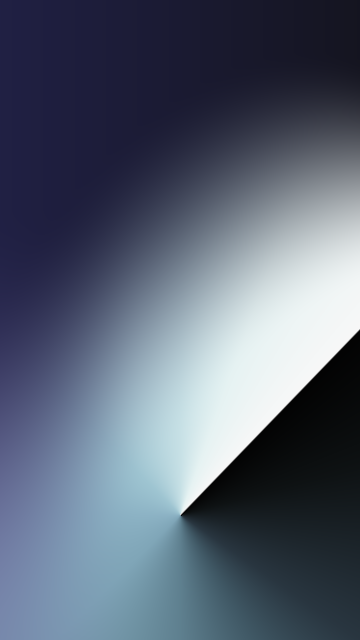
A Shadertoy shader for this background:

```glsl
const float TAU = 6.2831853;
const vec2 APEX = vec2(0.502, 0.347);           // tip of the fold, in canvas widths
const vec2 EDGE_DIR = normalize(vec2(0.498, 0.516));

const vec3 NIGHT_LEFT = vec3(0.125, 0.125, 0.265);
const vec3 NIGHT_RIGHT = vec3(0.08, 0.08, 0.125);
const vec3 DUSK = vec3(0.42, 0.40, 0.61);
const float DUSK_TOP = 1.2;

const vec3 GLOW_CURVE = vec3(0.343, 1.842, -0.888); // height of the glow border
const vec2 GLOW_SOFTNESS = vec2(0.64, 0.32);        // at the left, loss to the right
const float GLOW_LEFT = 0.6;

// Sweep around the apex: colour, then turn measured from the bright edge
const int STOPS = 11;
const vec4 SWEEP[STOPS] = vec4[STOPS](
    vec4(0.97, 0.97, 0.97, 0.0),
    vec4(0.90, 0.95, 0.95, 0.067),
    vec4(0.78, 0.88, 0.90, 0.122),
    vec4(0.62, 0.77, 0.82, 0.247),
    vec4(0.55, 0.70, 0.77, 0.372),
    vec4(0.50, 0.65, 0.72, 0.622 - 0.125),
    vec4(0.37, 0.50, 0.56, 0.622),
    vec4(0.25, 0.345, 0.395, 0.706),
    vec4(0.16, 0.21, 0.25, 0.775),
    vec4(0.055, 0.07, 0.075, 0.914),
    vec4(0.01, 0.01, 0.01, 1.0)
);

vec3 sweepColor(float turn) {
    vec3 color = SWEEP[0].rgb;
    for (int i = 1; i < STOPS; i++) {
        float start = SWEEP[i - 1].a;
        float t = clamp((turn - start) / (SWEEP[i].a - start), 0.0, 1.0);
        color = mix(color, SWEEP[i].rgb, t);
    }
    return color;
}

// Conic light with a smoothed seam along the fold
vec3 foldLight(vec2 p, float pixel) {
    vec2 d = p - APEX;
    float along = dot(d, EDGE_DIR);
    float across = EDGE_DIR.x * d.y - EDGE_DIR.y * d.x;
    float turn = fract(atan(across, along) / TAU + 1.0);
    vec3 color = sweepColor(turn);
    if (along > 0.0 && abs(across) < pixel) {
        float side = smoothstep(-pixel, pixel, across);
        color = mix(SWEEP[STOPS - 1].rgb, SWEEP[0].rgb, side);
    }
    return color;
}

vec3 skyColor(vec2 p) {
    vec3 night = mix(NIGHT_LEFT, NIGHT_RIGHT, p.x);
    return mix(night, DUSK, 1.0 - smoothstep(0.0, DUSK_TOP, p.y));
}

// Share of fold light over sky, fading upward past a curved border
float glowAmount(vec2 p) {
    float border = dot(GLOW_CURVE, vec3(1.0, p.x, p.x * p.x));
    float softness = GLOW_SOFTNESS.x - GLOW_SOFTNESS.y * p.x;
    float glow = 1.0 - smoothstep(border - softness, border + softness, p.y);
    return glow * mix(GLOW_LEFT, 1.0, smoothstep(0.0, 0.4, p.x));
}

void mainImage(out vec4 fragColor, in vec2 fragCoord) {
    vec2 p = fragCoord / iResolution.x;
    vec3 light = foldLight(p, 1.0 / iResolution.x);
    fragColor = vec4(mix(skyColor(p), light, glowAmount(p)), 1.0);
}
```
